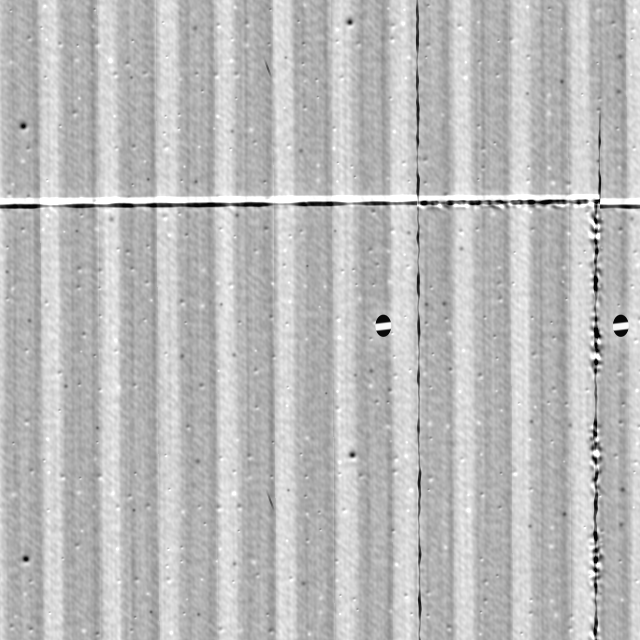
Give the GLSL for this texture map, as a Shadertoy shader.

```glsl
// Grey relief of corrugated metal sheets: eleven vertical ribs, a lapped
// horizontal joint, two cracked vertical joints, bolts, dents and fine grain.
// Ribs come from a periodic profile; wear comes from gradient noise and hashes.

const float RIB_PITCH = 0.0912;     // distance between ribs
const float RIB_START = 0.061;      // left edge of the first rib
const float RIB_LEAN = 0.006;       // sideways drift down the sheet
const float SHEET_REPEAT = 0.676;   // height after which dents recur
const float DENT_ROWS = 25.0;       // dent cells per sheet repeat
const float LAP_Y = 0.685;          // horizontal joint
const float LEFT_JOINT = 0.652;
const float RIGHT_JOINT = 0.937;
const float BASE_GREY = 0.695;
const float CREST_GAIN = 0.155;
const float GRAIN = 0.055;
const vec2 BOLT_SIZE = vec2(0.0125, 0.0175);

float hash(vec2 p) {
    vec3 q = fract(vec3(p.xyx) * 0.1031);
    q += dot(q, q.yzx + 33.33);
    return fract((q.x + q.y) * q.z);
}

float gradientDot(vec2 cell, vec2 offset) {
    float angle = 6.2832 * hash(cell);
    return dot(vec2(cos(angle), sin(angle)), offset);
}

float noise(vec2 p) {
    vec2 i = floor(p), f = fract(p);
    vec2 u = f * f * f * (f * (f * 6.0 - 15.0) + 10.0);
    vec2 e = vec2(1.0, 0.0);
    return mix(mix(gradientDot(i, f), gradientDot(i + e, f - e), u.x),
               mix(gradientDot(i + e.yx, f - e.yx), gradientDot(i + 1.0, f - 1.0), u.x), u.y);
}

float bell(float d, float width) { return exp(-d * d / (width * width)); }

// Soft-edged band of the given half width
float band(float d, float halfWidth, float blur) {
    return 1.0 - smoothstep(halfWidth - blur, halfWidth + blur, abs(d));
}

// Noise lit from below
float relief(vec2 p) { return noise(p) - noise(p + vec2(0.2, 0.45)); }

float ribs(vec2 p) {
    float t = (p.x - RIB_START) / RIB_PITCH;
    t += 0.07 * noise(vec2(floor(t) * 7.3, p.y * 2.5));
    float phase = fract(t);
    float toCrest = fract(phase - 0.18 + 0.5) - 0.5;
    float toFoot = fract(phase - 0.92 + 0.5) - 0.5;
    float crest = 1.0 - smoothstep(0.09, 0.24, abs(toCrest));
    float shade = CREST_GAIN * crest - 0.075 * bell(toFoot, 0.07);
    shade -= 0.05 * bell(phase - 0.54, 0.035);
    // Long streaks drawn down the metal
    shade += 0.055 * noise(vec2(p.x * 75.0, p.y * 1.3));
    return shade + 0.06 * noise(vec2(p.x * 170.0, p.y * 2.5 + 9.0));
}

// Dark lit hollow: shadow on its upper side, light on its lower side
float dent(vec2 d, float radius) {
    d /= radius;
    return (0.35 * d.x - d.y) * exp(-dot(d, d)) * 2.0;
}

float scatteredDents(vec2 p) {
    vec2 q = p * DENT_ROWS / SHEET_REPEAT;
    vec2 cell = floor(q);
    float kind = hash(cell + 17.0);
    vec2 centre = 0.25 + 0.5 * vec2(hash(cell + 3.0), hash(cell + 8.0));
    vec2 d = (q - centre - cell) * SHEET_REPEAT / DENT_ROWS;
    float radius = mix(0.0018, 0.0042, hash(cell + 29.0));
    float fleck = exp(-dot(d, d) / (radius * radius));
    return step(kind, 0.24) * 0.19 * dent(d, radius)
         + step(0.84, kind) * 0.20 * fleck - step(0.95, kind) * 0.48 * fleck;
}

// Broken black joint; torn adds rough, lit edges
float crack(float d, vec2 p, float width, float torn, float px) {
    d += width * (0.9 * noise(vec2(p.y * 14.0, 2.0)) + 0.9 * noise(vec2(p.y * 55.0, 6.0)));
    float gap = smoothstep(-0.25, 0.3, noise(vec2(p.y * 26.0, torn + 4.0)));
    float shade = -band(d, width * mix(0.45, 1.0, gap), px) * mix(0.28, 0.66, gap);
    shade += 0.06 * bell(d, 0.014);
    float rough = smoothstep(-0.3, 0.25, noise(vec2(p.y * 12.0, 31.0)));
    return shade + torn * rough * bell(d, 0.0085) * (1.5 * relief(p * vec2(105.0, 85.0)) - 0.12);
}

// Bright folded lip with a broken shadow beneath it
float lap(vec2 p, float px) {
    float middle = step(LEFT_JOINT, p.x) * step(p.x, RIGHT_JOINT);
    float d = p.y - LAP_Y - 0.008 * p.x * step(p.x, RIGHT_JOINT) + 0.001 * noise(vec2(p.x * 30.0, 1.0));
    float gap = smoothstep(-0.35, 0.15, noise(vec2(p.x * mix(17.0, 60.0, middle), 5.0)));
    float lip = band(d, mix(0.0052, 0.0038, middle), px + 0.001);
    float shadow = band(d + 0.0075, mix(0.0016, 0.0036, gap), px + 0.0006);
    float shade = 0.30 * lip - shadow * mix(0.3, 0.72, gap) + 0.05 * bell(d, 0.02);
    return shade + mix(0.25, 0.9, middle) * bell(d + 0.011, 0.007) * relief(p * 95.0);
}

void mainImage(out vec4 fragColor, in vec2 fragCoord) {
    vec2 p = fragCoord / iResolution.xy;
    float px = 0.75 / iResolution.y;
    vec2 leaned = p - vec2(RIB_LEAN * (1.0 - p.y) + 0.005 * step(LEFT_JOINT, p.x), 0.0);
    vec2 sheet = vec2(leaned.x, mod(p.y, SHEET_REPEAT));

    // Sheet surface and grain
    float grey = BASE_GREY + ribs(leaned) + scatteredDents(sheet);
    grey += GRAIN * (noise(p * vec2(190.0, 125.0)) + noise(p * 60.0));
    grey += 0.07 * relief(vec2(p.x + 0.5 * p.y, p.y) * vec2(120.0, 90.0));

    // Nail dents and a slanted scratch, recurring with the sheet
    for (int i = 0; i < 2; i++) {
        vec2 d = sheet - vec2(0.036, 0.125) - float(i) * vec2(0.511, 0.1625);
        grey += 0.35 * dent(d, 0.006) - 0.65 * exp(-dot(d, d) / 0.00002);
    }
    vec2 s = sheet - vec2(0.418, 0.217);
    grey -= 0.3 * band(s.x + 0.35 * s.y, 0.0016, px) * bell(s.y, 0.011);

    // Joints
    grey += lap(p, px);
    grey += crack(p.x - LEFT_JOINT - 0.004 * (1.0 - p.y), p, 0.0022, 0.12, px);
    float below = step(p.y, LAP_Y);
    float fade = 1.0 - smoothstep(0.78, 0.84, p.y);
    grey += fade * crack(p.x - RIGHT_JOINT + 0.006 * below, p, mix(0.0018, 0.0028, below), below, px);

    // Bolts: a bright bar between dark caps, with a pale halo
    for (int i = 0; i < 2; i++) {
        vec2 d = p - vec2(0.599 + 0.371 * float(i), 0.491);
        float r = length(d / BOLT_SIZE);
        float bar = band(d.y + 0.001 - 0.12 * d.x, 0.0055, px + 0.0008);
        grey += 0.12 * bell(r, 1.7);
        grey = mix(grey, mix(0.03, 0.98, bar), 1.0 - smoothstep(0.92, 1.06, r));
    }
    fragColor = vec4(vec3(clamp(grey, 0.02, 1.0)), 1.0);
}
```
